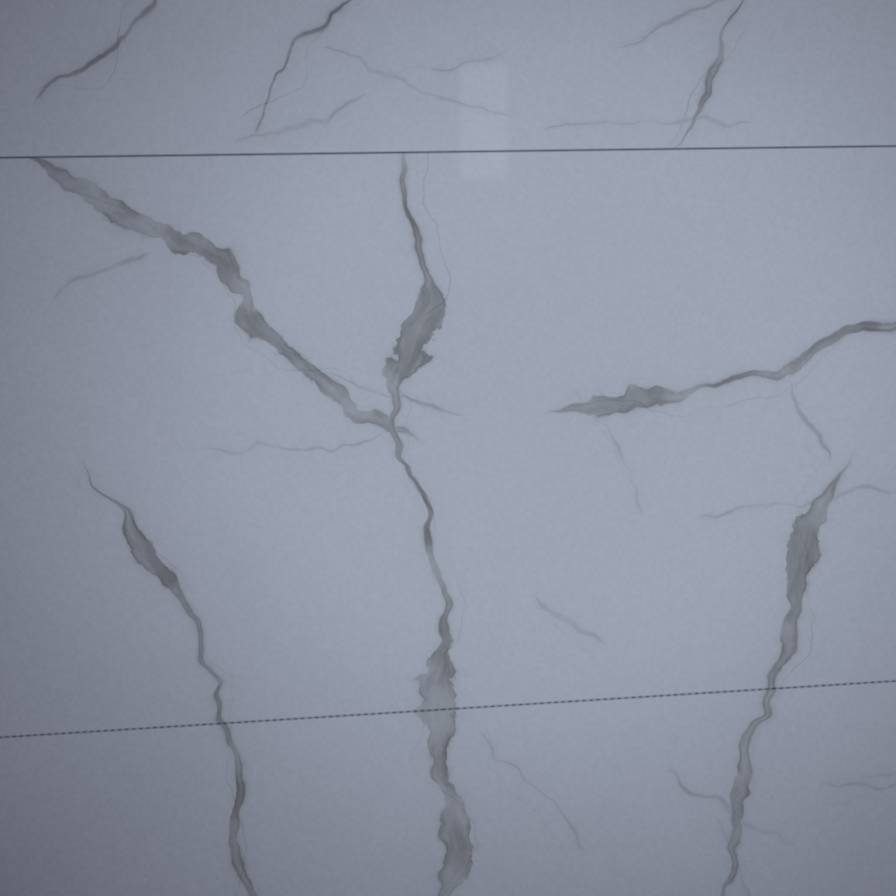
Give the GLSL for this texture, as a WebGL 1 fragment shader.

```glsl
precision highp float;
uniform vec2 u_resolution;

#define SHADE_COLOR vec3(0.38, 0.39, 0.44)
#define LIT_COLOR vec3(0.615, 0.645, 0.705)
#define VEIN_TINT vec3(0.74, 0.73, 0.715)
#define JOINT_TINT vec3(0.5, 0.49, 0.51)
#define LIGHT_CENTER vec2(0.62, 0.58)
#define VEIN_WIDTH 0.022
#define MEANDER 0.10
#define HAIR_COUNT 17
#define HAIR_STRENGTH 0.36
#define JOINT_WIDTH 0.0008
#define GRAIN 0.016

float hash(vec2 p) {
  vec3 q = fract(p.xyx * 0.1031);
  q += dot(q, q.yzx + 33.33);
  return fract((q.x + q.y) * q.z);
}

float noise(vec2 p) {
  vec2 cell = floor(p), f = fract(p);
  f = f * f * (3.0 - 2.0 * f);
  return mix(mix(hash(cell), hash(cell + vec2(1, 0)), f.x),
             mix(hash(cell + vec2(0, 1)), hash(cell + vec2(1, 1)), f.x), f.y);
}

float fbm(vec2 p) {
  float sum = 0.0, gain = 0.53;
  for (int i = 0; i < 4; i++) {
    sum += gain * noise(p);
    p = p * 2.03 + 17.3;
    gain *= 0.5;
  }
  return sum;
}

// Coverage of a soft-edged stroke; d is the signed distance to its edge
float cover(float d) {
  float soft = max(0.0018, 0.9 / u_resolution.y);
  return 1.0 - smoothstep(-soft, soft, d);
}

// Meandering vein from a to b: patchy streaked body, dark rim, loose side strand
float vein(vec2 p, vec2 a, vec2 b, float width, float seed) {
  float len = length(b - a);
  vec2 dir = (b - a) / len;
  vec2 q = vec2(dot(p - a, dir), dot(p - a, vec2(-dir.y, dir.x)));
  float t = q.x / len;
  float bend = (noise(vec2(q.x * 8.0, seed)) - 0.5) * MEANDER * (0.15 + 0.6 * len)
             + (noise(vec2(q.x * 27.0, seed + 1.0)) - 0.5) * 0.014
             + (noise(vec2(q.x * 75.0, seed + 4.0)) - 0.5) * 0.006;
  float taper = smoothstep(0.0, 0.2, t) * (1.0 - smoothstep(0.8, 1.0, t));
  float swell = smoothstep(0.25, 0.9, noise(vec2(q.x * 10.0, seed + 2.0)));
  float radius = width * (0.04 + taper * (0.1 + 0.9 * swell));
  float side = q.y - bend;
  float ragged = (fbm(p * 45.0 + seed) - 0.5) * radius * 1.8;
  float d = abs(side + ragged) - radius;
  float streak = fbm(vec2(q.x * 24.0 + side * 30.0, side * 130.0 + seed));
  float patches = mix(0.45, 1.0, smoothstep(0.3, 0.6, fbm(p * 19.0 + seed)));
  float rim = exp(-abs(d) / 0.002) * smoothstep(0.2, 0.8, noise(p * 40.0 + seed));
  float drift = (noise(vec2(q.x * 13.0, seed + 3.0)) - 0.5) * 0.06;
  float strand = cover(abs(side - drift) - 0.0006) * noise(p * 18.0 + seed);
  float halo = exp(-max(d, 0.0) / 0.01) * 0.09;
  float body = cover(d) * patches * (0.3 + 0.95 * streak);
  float ink = body + 0.6 * rim + 0.45 * strand + halo;
  return ink * smoothstep(0.0, 0.06, t) * (1.0 - smoothstep(0.92, 1.0, t));
}

void main() {
  vec2 uv = gl_FragCoord.xy / u_resolution;
  vec2 p = uv + 0.009 * (vec2(fbm(uv * 24.0), fbm(uv * 24.0 + 50.0)) - 0.5);

  // Joints between the slabs
  float upper = uv.y - (0.824 + 0.013 * uv.x);
  float lower = uv.y - (0.177 + 0.063 * uv.x);
  float topSlab = 1.0 - cover(upper);

  // Steep veins fan out from the foot of the wall
  float body = 0.0;
  for (int i = 0; i < 3; i++) {
    float k = float(i), lean = k - 1.0;
    vec2 foot = vec2(0.34 + 0.22 * k - 0.07 * (1.0 - lean * lean), -0.08);
    vec2 head = vec2(foot.x + 0.2 * lean - 0.03, 0.91 - 0.4 * abs(lean));
    float width = VEIN_WIDTH * (1.0 - 0.3 * abs(lean));
    body = max(body, vein(p, foot, head, width, 20.0 + 11.0 * k));
  }

  // Shallow veins cross the middle slab
  for (int i = 0; i < 2; i++) {
    float k = float(i);
    vec2 start = vec2(0.02 + 0.58 * k, 0.85 - 0.31 * k);
    vec2 end = start + vec2(0.46, -0.36 + 0.47 * k);
    body = max(body, vein(p, start, end, VEIN_WIDTH * 0.48, 70.0 + 13.0 * k));
  }
  float ink = body * (1.0 - topSlab);

  // Rising veins of the top slab
  for (int i = 0; i < 3; i++) {
    float k = float(i);
    vec2 start = vec2(0.03 + 0.12 * k * (k + 1.0), 0.89 - 0.03 * k);
    vec2 end = start + vec2(0.24 - 0.08 * k, 0.18);
    float width = VEIN_WIDTH * (0.7 - 0.25 * k);
    ink = max(ink, topSlab * vein(p, start, end, width, 110.0 + 9.0 * k));
  }

  // Scattered hairline cracks
  for (int i = 0; i < HAIR_COUNT; i++) {
    float k = float(i);
    vec2 start = vec2(hash(vec2(k, 3.0)), hash(vec2(k, 8.0)));
    float angle = mix(-1.3, 0.7, hash(vec2(k, 14.0)));
    vec2 end = start + mix(0.1, 0.26, hash(vec2(k, 21.0))) * vec2(cos(angle), sin(angle));
    ink = max(ink, HAIR_STRENGTH * vein(p, start, end, 0.002, 150.0 + 7.0 * k));
  }

  // Light falling off around a broad bright area, with a faint window glint
  float falloff = length(uv - LIGHT_CENTER) - 0.32;
  float light = 1.0 - 0.93 * (falloff + sqrt(falloff * falloff + 0.005));
  light += 0.07 * (fbm(uv * 5.0) - 0.5);
  vec2 glint = abs(uv - vec2(0.54, 0.865)) - vec2(0.016, 0.055);
  float glintDistance = length(max(glint, 0.0)) - 0.009;
  light += 0.09 * (1.0 - smoothstep(-0.005, 0.007, glintDistance));

  vec3 color = mix(SHADE_COLOR, LIT_COLOR, light);
  color *= mix(vec3(1.0), VEIN_TINT, min(ink, 1.4));

  // Solid upper joint, finely dotted lower joint
  float dots = 0.7 + 0.3 * cos(uv.x * 800.0);
  float joint = max(cover(abs(upper) - JOINT_WIDTH), dots * cover(abs(lower) - JOINT_WIDTH));
  color *= mix(vec3(1.0), JOINT_TINT, joint);
  color += GRAIN * (noise(uv * 260.0) - 0.5);
  gl_FragColor = vec4(color, 1.0);
}
```
